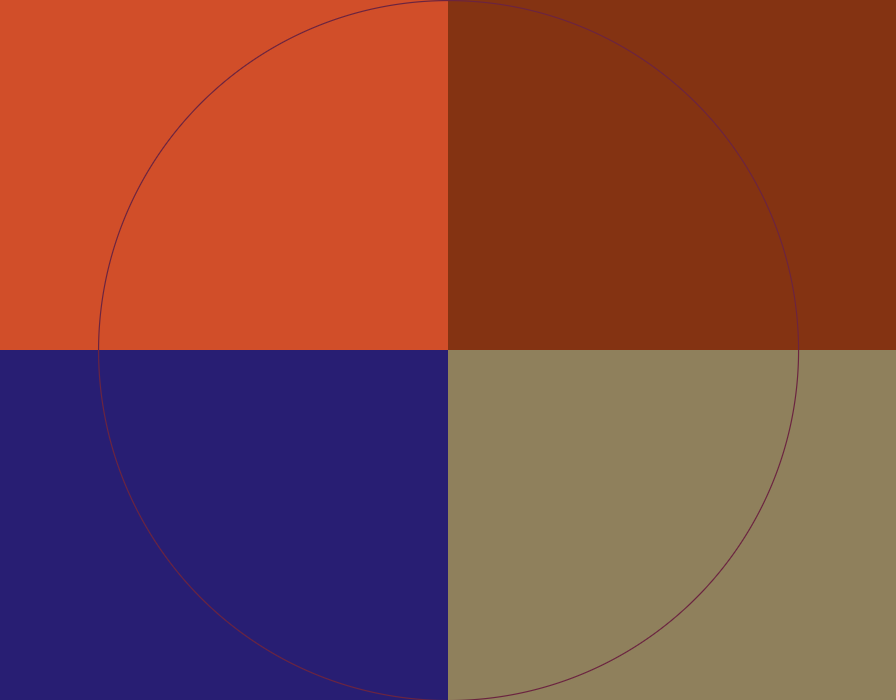
Reproduce this background procedurally as a Shadertoy shader.

```glsl
// Four flat colour quadrants meeting at the canvas centre, crossed by a hairline
// circle as tall as the canvas. Quadrants are blended by pixel coverage of the
// two axes; the ring is the distance to a circle, also drawn by coverage.

const vec3 ORANGE = vec3(0.820, 0.304, 0.160);  // upper left
const vec3 BROWN  = vec3(0.518, 0.200, 0.070);  // upper right
const vec3 INDIGO = vec3(0.157, 0.118, 0.450);  // lower left
const vec3 KHAKI  = vec3(0.560, 0.502, 0.360);  // lower right
const vec3 PLUM   = vec3(0.420, 0.140, 0.250);  // ring line

// Lengths are in canvas heights, measured from the centre
const vec2  RING_CENTER = vec2(0.0008, -0.0008);
const float RING_RADIUS = 0.5;
const float RING_WIDTH  = 0.0017;

// Share of a pixel lying on the positive side of an edge
float edgeCoverage(float dist, float pixel) {
    return clamp(dist / pixel + 0.5, 0.0, 1.0);
}

// Share of a pixel covered by a line, also when thinner than the pixel
float lineCoverage(float dist, float width, float pixel) {
    return edgeCoverage(dist + 0.5 * width, pixel)
         - edgeCoverage(dist - 0.5 * width, pixel);
}

void mainImage(out vec4 fragColor, in vec2 fragCoord) {
    float pixel = 1.0 / iResolution.y;
    vec2 p = (fragCoord - 0.5 * iResolution.xy) * pixel;

    // Quadrants
    float right = edgeCoverage(p.x, pixel);
    float upper = edgeCoverage(p.y, pixel);
    vec3 color = mix(mix(INDIGO, KHAKI, right), mix(ORANGE, BROWN, right), upper);

    // Ring
    float ringDist = length(p - RING_CENTER) - RING_RADIUS;
    color = mix(color, PLUM, lineCoverage(ringDist, RING_WIDTH, pixel));

    fragColor = vec4(color, 1.0);
}
```
